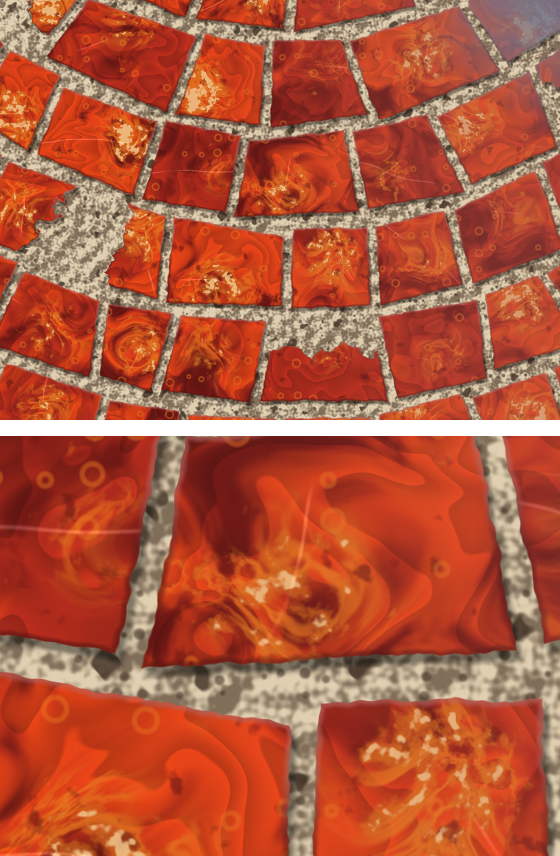
Top, the full canvas; bottom, a detail of the centre.
This texture is drawn by a Shadertoy shader. Its source:

```glsl
const vec2 ARC_CENTRE = vec2(0.68, 1.78);
const float ROW_HEIGHT = 0.2225;
const float TILE_WIDTH = 0.235;

const vec3 SAND = vec3(0.88, 0.81, 0.69);
const vec3 STONE = vec3(0.50, 0.43, 0.35);
const vec3 PIT = vec3(0.27, 0.21, 0.16);
const vec3 MAROON = vec3(0.38, 0.06, 0.05);
const vec3 RED = vec3(0.66, 0.14, 0.08);
const vec3 SCARLET = vec3(0.85, 0.23, 0.06);
const vec3 AMBER = vec3(0.93, 0.47, 0.10);
const vec3 GLINT = vec3(0.96, 0.80, 0.56);
const vec3 ROSE_HAZE = vec3(0.70, 0.40, 0.38);
const vec3 SKY_HAZE = vec3(0.42, 0.47, 0.58);

vec2 hash2(vec2 p) {
    vec3 a = fract(p.xyx * vec3(0.1031, 0.1030, 0.0973));
    a += dot(a, a.yzx + 33.33);
    return fract((a.xx + a.yz) * a.zy);
}

float gradientDot(vec2 cell, vec2 offset) {
    float angle = 6.2832 * hash2(cell).x;
    return dot(vec2(cos(angle), sin(angle)), offset);
}

float noise(vec2 p) {
    vec2 i = floor(p), f = p - i;
    vec2 w = f * f * f * (f * (f * 6.0 - 15.0) + 10.0);
    vec2 e = vec2(1, 0);
    float low = mix(gradientDot(i, f), gradientDot(i + e, f - e), w.x);
    float high = mix(gradientDot(i + e.yx, f - e.yx), gradientDot(i + 1.0, f - 1.0), w.x);
    return 1.4 * mix(low, high, w.y);
}

float fbm(vec2 p) {
    float sum = 0.0, gain = 0.6;
    for (int i = 0; i < 4; i++) {
        sum += gain * noise(p);
        p = mat2(1.6, 1.2, -1.2, 1.6) * p + 7.3;
        gain *= 0.5;
    }
    return sum;
}

// Signed distance to one randomly placed spot per cell
float spots(vec2 p, float share, float size) {
    vec2 cell = floor(p);
    vec2 h = hash2(cell + 51.0);
    vec2 centre = 0.3 + 0.4 * hash2(cell + 87.0);
    return length(p - cell - centre) - size * (0.4 + 0.6 * h.y) + step(share, h.x);
}

// Slanted joint between neighbouring tiles of a row
float joint(float k, float row, float v) {
    vec2 h = hash2(vec2(k, row) + 40.0) - 0.5;
    return TILE_WIDTH * (k + 0.42 * h.x) + 0.36 * h.y * v;
}

// Straight-sided tiles set in arcs; some are broken across
float tileDistance(vec2 p, out vec2 uv, out vec2 id) {
    vec2 d = p - ARC_CENTRE;
    float radius = length(d), theta = atan(d.x, -d.y);
    float row = floor((radius + 0.025) / ROW_HEIGHT);
    float mid = (row + 0.5) * ROW_HEIGHT - 0.025;
    float s = theta * mid + TILE_WIDTH * hash2(vec2(row, 9.0)).x;
    float v = mid - radius;
    float k = floor(s / TILE_WIDTH);
    if (s < joint(k, row, v)) k -= 1.0;
    else if (s > joint(k + 1.0, row, v)) k += 1.0;

    id = vec2(k, row) + 40.0;
    float u = s - TILE_WIDTH * (k + 0.5);
    v = mid - radius * cos(u / mid);
    uv = vec2(u, v);
    vec2 h = hash2(id + 13.0), tilt = hash2(id + 29.0) - 0.5;
    float sides = max(joint(k, row, v) - s, s - joint(k + 1.0, row, v)) + 0.011;
    float top = v - 0.101 + 0.014 * h.x - 0.16 * tilt.x * u;
    float bottom = -v - 0.101 + 0.014 * h.y - 0.16 * tilt.y * u;
    float dist = max(sides, max(top, bottom));
    float broken = step(0.8, hash2(id + 61.0).x);
    float crack = dot(uv, normalize(tilt + 0.01)) - 0.025 + 0.06 * fbm(p * 14.0);
    dist = mix(dist, max(dist, crack), broken);
    return dist + 0.003 * noise(p * 28.0) + 0.0015 * noise(p * 95.0);
}

vec3 mortar(vec2 p, float shadow) {
    float relief = noise(p * 38.0) - noise(p * 38.0 + vec2(-0.25, 0.3));
    float grit = 0.7 * noise(p * 150.0) + 0.5 * noise(p * 75.0) + 0.5 * fbm(p * 9.0) - 0.9 * relief;
    vec3 colour = mix(STONE, SAND, smoothstep(-0.65, 0.55, grit));
    float pits = spots(p * 24.0 + 0.25 * noise(p * 60.0), 0.3, 0.27);
    float pores = spots(p * 62.0, 0.25, 0.28);
    colour = mix(colour, PIT, 0.85 * smoothstep(0.06, -0.08, pits));
    colour = mix(colour, PIT, 0.6 * smoothstep(0.1, -0.1, pores));
    return colour * mix(1.0, 0.58, shadow);
}

vec3 glass(vec2 p, vec2 uv, vec2 id, float dist) {
    vec2 h = hash2(id + 3.0);
    vec2 q = p * 9.0 + 19.0 * h;
    vec2 warp = vec2(noise(q), noise(q + 31.0));
    float depth = fbm(q * 0.8 + warp);
    vec3 colour = mix(MAROON, RED, smoothstep(-0.5, 0.0, depth + 0.5 * (h.x - 0.45)));
    colour = mix(colour, SCARLET, smoothstep(-0.15, 0.4, depth + 0.6 * (h.y - 0.35)));

    // Shell-shaped fractures around an impact point
    vec2 impact = 0.11 * (hash2(id + 71.0) - 0.5);
    float reach = length(uv - impact) + 0.022 * warp.x;
    float shatter = smoothstep(0.12, 0.015, reach) * (0.35 + 0.65 * h.y);
    float shell = fract(1.6 * noise(q * 0.9 + 1.5 * warp) + 20.0 * reach);
    shell *= smoothstep(1.0, 0.93, shell);
    colour *= 0.87 + 0.26 * shell;
    float vein = 1.0 - abs(fbm(q * 2.2 + 1.8 * warp));
    float fire = smoothstep(0.78, 1.0, vein) * smoothstep(0.1, 0.75, shatter + 0.6 * depth);
    colour = mix(colour, AMBER, 0.85 * fire);
    float flake = shatter + 0.9 * fbm(q * 4.5 + warp);
    colour = mix(colour, AMBER * 0.92, 0.65 * smoothstep(0.55, 0.85, flake));
    colour = mix(colour, MAROON, 0.6 * smoothstep(0.3, 0.55, fbm(q * 3.1 + 44.0)));
    colour = mix(colour, GLINT, 0.85 * smoothstep(0.85, 1.1, flake + 0.3 * noise(p * 130.0)));

    // Bubbles, hairline scratches and a bevelled rim
    float bubble = abs(spots(p * 26.0, 0.22, 0.24));
    colour = mix(colour, AMBER, 0.45 * smoothstep(0.09, 0.02, bubble));
    float scratch = abs(dot(uv - impact, normalize(h - 0.47)) + 0.012 * warp.y);
    colour += 0.16 * smoothstep(0.003, 0.0, scratch) * smoothstep(0.0, 0.3, warp.x);
    vec3 rim = mix(MAROON * 0.8, ROSE_HAZE, smoothstep(-0.03, 0.06, uv.y));
    colour = mix(colour, rim, 0.6 * smoothstep(-0.006, -0.001, dist));

    // Reflected sky grows towards the upper right
    float haze = smoothstep(0.6, 1.35, p.x + 0.25 * p.y + 0.12 * depth);
    colour = mix(colour, ROSE_HAZE, 0.08 + 0.3 * haze);
    float sky = smoothstep(0.38, 0.05, length(p - vec2(1.3, 1.04)) + 0.1 * depth);
    return mix(colour, SKY_HAZE, 0.8 * sky);
}

void mainImage(out vec4 fragColor, in vec2 fragCoord) {
    vec2 p = fragCoord / iResolution.y;
    float soft = 1.0 / iResolution.y;
    vec2 uv, id, shadowUv, shadowId;
    float shade = tileDistance(p + vec2(-0.004, 0.007), shadowUv, shadowId);
    float dist = tileDistance(p, uv, id);
    vec3 ground = mortar(p, smoothstep(0.004, -0.003, shade));
    vec3 colour = mix(ground, glass(p, uv, id, dist), smoothstep(soft, -soft, dist));
    fragColor = vec4(clamp(colour, 0.0, 1.0), 1.0);
}
```
